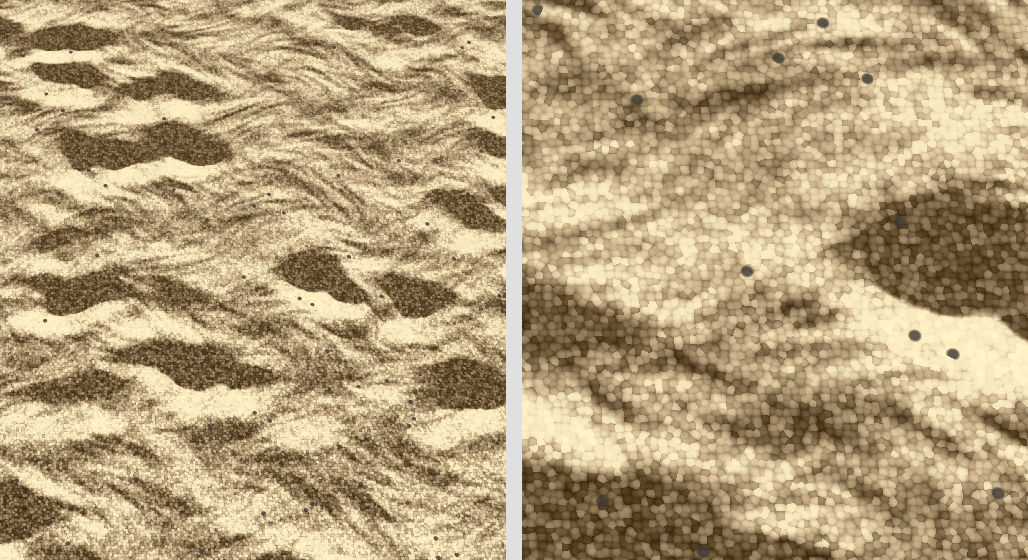
Left, the full canvas; right, a detail of the centre.
Reproduce this texture procedurally as a Shadertoy shader.

```glsl
// Coarse beach sand full of dents and soft ridges, lit by a low sun from behind.

const float HORIZON = 3.0;       // height of the vanishing line above the canvas base
const float DENT_SPACING = 0.28;
const float SUN_RISE = 0.48;     // tangent of the sun's elevation
const vec2 SUN_HEADING = vec2(0.22, 0.975);

// Sand tones from deep shadow to full sun
const vec3 SAND[6] = vec3[6](
    vec3(0.33, 0.24, 0.12), vec3(0.43, 0.35, 0.23), vec3(0.58, 0.49, 0.36),
    vec3(0.72, 0.63, 0.48), vec3(0.85, 0.76, 0.60), vec3(0.96, 0.90, 0.73));
const vec3 PEBBLE = vec3(0.23, 0.21, 0.19);

vec2 hash2(vec2 p) {
    vec2 k = vec2(dot(p, vec2(127.1, 311.7)), dot(p, vec2(269.5, 183.3)));
    return fract(sin(k) * 43758.55);
}

// Cellular noise: x = distance to the nearest grain, y = random value of that grain
vec2 cellular(vec2 p) {
    vec2 cell = floor(p);
    vec2 nearest = vec2(9.0, 0.0);
    for (int j = -1; j <= 1; j++)
    for (int i = -1; i <= 1; i++) {
        vec2 id = cell + vec2(i, j);
        vec2 rnd = hash2(id);
        float d = length(id + 0.15 + 0.7 * rnd - p);
        if (d < nearest.x) nearest = vec2(d, fract(rnd.x * 7.3 + rnd.y * 5.7));
    }
    return nearest;
}

// Layered, rotated sines for gentle lumps
float lumps(vec2 p, float frequency, float amplitude) {
    float sum = 0.0;
    vec2 q = p * frequency;
    for (int i = 0; i < 4; i++) {
        q += 0.6 * sin(q.yx * 0.7 + 1.3 * float(i));
        sum += amplitude * sin(q.x) * sin(q.y);
        q = mat2(0.8, 0.6, -0.6, 0.8) * q * 1.75 + 2.1;
        amplitude *= 0.55;
    }
    return sum;
}

// Long wavering crests running across the view
float crests(vec2 p, float frequency, float amplitude) {
    float wave = sin(p.y * frequency + 1.6 * sin(p.x * 5.0 + p.y * 2.0)
                     + 0.7 * sin(p.x * 11.0 - p.y * 4.0));
    return -amplitude * sqrt(wave * wave + 0.03);
}

// Scattered bowls with a slightly raised rim
float dents(vec2 p, float spacing) {
    vec2 cell = floor(p / spacing);
    float sum = 0.0;
    for (int j = -1; j <= 1; j++)
    for (int i = -1; i <= 1; i++) {
        vec2 id = cell + vec2(i, j);
        vec2 place = hash2(id + 17.0);
        vec2 shape = hash2(id + 71.0);
        vec2 center = (id + 0.2 + 0.6 * place) * spacing;
        vec2 offset = p - center;
        offset.y += offset.x * (shape.y - 0.5) * 0.8;
        float d = length(offset / mix(vec2(0.10, 0.09), vec2(0.18, 0.13), shape));
        float depth = 0.065 * smoothstep(0.1, 0.7, fract(place.x * 9.1 + shape.y * 4.3));
        float rim = d - 1.1;
        sum += depth * (0.14 * exp(-14.0 * rim * rim) - 1.0 + smoothstep(0.2, 1.0, d));
    }
    return sum;
}

float sandHeight(vec2 p) {
    vec2 warped = p + 0.02 * sin(p.yx * vec2(23.0, 19.0)) + 0.007 * sin(p.yx * 51.0 + 1.0);
    return dents(warped, DENT_SPACING) + lumps(p, 19.0, 0.010) + crests(p, 8.5, 0.022);
}

// 1 in open sun, 0 where higher sand blocks the light
float sunlight(vec2 p, float height) {
    float blocked = -1.0;
    for (int i = 1; i <= 13; i++) {
        float t = 0.013 * float(i);
        blocked = max(blocked, sandHeight(p + SUN_HEADING * t) - height - SUN_RISE * t);
    }
    return 1.0 - smoothstep(0.0, 0.010, blocked);
}

float diffuse(vec2 p, float height) {
    const float e = 0.005;
    vec2 slope = vec2(sandHeight(p + vec2(e, 0.0)), sandHeight(p + vec2(0.0, e))) - height;
    slope /= e;
    float facing = SUN_RISE - dot(slope, SUN_HEADING);
    return max(facing, 0.0) / sqrt((1.0 + dot(slope, slope)) * (1.0 + SUN_RISE * SUN_RISE));
}

vec3 sandColor(float tone) {
    float k = clamp(tone, 0.0, 1.0) * 5.0;
    int low = min(int(k), 4);
    vec3 color = mix(SAND[low], SAND[low + 1], k - float(low));
    return color * (1.0 + 1.5 * clamp(tone, -0.4, 0.0)) + 0.12 * clamp(tone - 1.0, 0.0, 0.5);
}

void mainImage(out vec4 fragColor, in vec2 fragCoord) {
    vec2 uv = fragCoord / iResolution.y;

    // Ground plane in mild perspective
    float recede = HORIZON / (HORIZON - uv.y);
    vec2 ground = vec2(uv.x - 0.45, uv.y * 1.3) * recede + vec2(3.1, 1.7);

    // Relief lit by the sun
    float height = sandHeight(ground);
    float light = diffuse(ground, height) * sunlight(ground, height);
    float tone = 0.15 + 1.14 * light;

    // Grains, finer and calmer with distance
    vec2 grainPlane = uv * (1.0 + 0.25 * uv.y);
    vec2 grain = cellular(grainPlane * 190.0);
    vec2 clump = cellular(grainPlane * 85.0 + 31.0);
    float speckle = 0.55 * (grain.y - 0.46) - 0.28 * (smoothstep(0.25, 0.8, grain.x) - 0.3);
    speckle += 0.22 * (0.4 - clump.x);
    tone += speckle * mix(1.0, 0.6, uv.y);

    // Rare dark pebbles
    float pebble = step(0.992, clump.y) * (1.0 - smoothstep(0.25, 0.45, clump.x));
    fragColor = vec4(mix(sandColor(tone), PEBBLE, 0.8 * pebble), 1.0);
}
```
